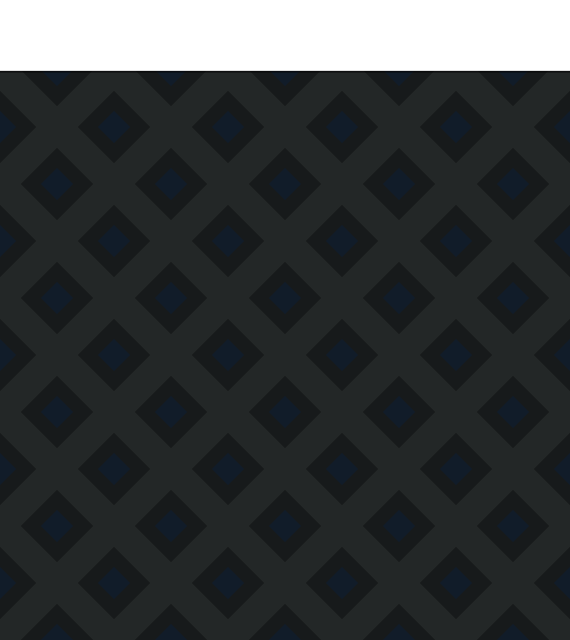
A WebGL 1 fragment shader for this pattern:

```glsl
precision highp float;

// A charcoal panel of staggered dark diamonds, each with a small navy core,
// below a plain white band. Two offset square lattices of diamond distances
// make the stagger; lengths are in canvas widths unless noted.

uniform vec2 u_resolution;

const float REPEATS = 5.0;          // diamonds across one row
const float OUTER_RADIUS = 0.318;   // half diagonal, in cells
const float CORE_RADIUS = 0.142;    // half diagonal, in cells
const float PANEL_HEIGHT = 0.9985;
const float RIM_WIDTH = 0.003;      // dark line along the panel's top
const float RIM_DARKNESS = 0.6;

const vec3 GROUND_COLOR = vec3(0.137, 0.151, 0.152);
const vec3 DIAMOND_COLOR = vec3(0.090, 0.102, 0.104);
const vec3 CORE_COLOR = vec3(0.067, 0.110, 0.162);
const vec3 BAND_COLOR = vec3(1.0);

// Taxicab distance to the nearest cell centre of a square lattice.
float latticeDistance(vec2 cell) {
  vec2 offset = abs(fract(cell) - 0.5);
  return offset.x + offset.y;
}

// Smooth coverage of the region where the signed distance is negative.
float coverage(float signedDistance, float pixel) {
  return clamp(0.5 - signedDistance / pixel, 0.0, 1.0);
}

// Diamond coverage; sqrt(0.5) turns taxicab into perpendicular distance.
float diamond(float taxicab, float radius, float pixel) {
  return coverage((taxicab - radius) * sqrt(0.5), pixel);
}

void main() {
  float pixel = 1.0 / u_resolution.x;
  vec2 position = gl_FragCoord.xy * pixel;

  // Staggered diamonds
  vec2 cell = position * REPEATS;
  float cellPixel = pixel * REPEATS;
  float taxicab = min(latticeDistance(cell + vec2(0.0, 0.5)),
                      latticeDistance(cell + vec2(0.5, 0.0)));
  vec3 color = mix(GROUND_COLOR, DIAMOND_COLOR,
                   diamond(taxicab, OUTER_RADIUS, cellPixel));
  color = mix(color, CORE_COLOR, diamond(taxicab, CORE_RADIUS, cellPixel));

  // Dark rim, then the white band above it
  float abovePanel = position.y - PANEL_HEIGHT;
  float rim = coverage(-abovePanel - RIM_WIDTH, pixel);
  color *= 1.0 - RIM_DARKNESS * rim;
  color = mix(color, BAND_COLOR, coverage(-abovePanel, pixel));

  gl_FragColor = vec4(color, 1.0);
}
```
